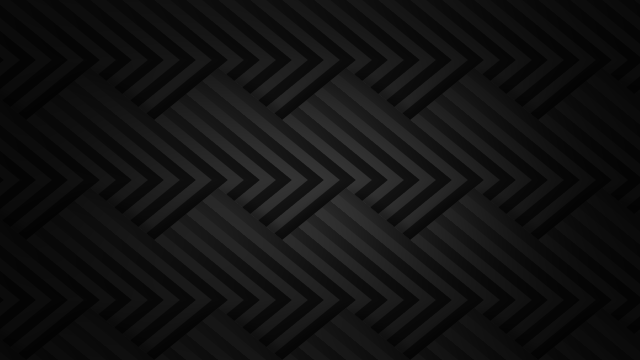
Write a Shadertoy shader that draws this background.

```glsl
// Tone of one chevron arm: a light band, then a dark band ending in a crisp edge
float armTone(float q, float darkTone, float blur) {
    float f = fract(q * 4.0);
    float edge = 0.25 - abs(fract(q * 4.0 - 0.25) - 0.5);
    float dark = smoothstep(-blur, blur, edge);
    float lightBand = 1.0 - 0.12 * f;
    float darkBand = darkTone * (1.25 - 0.35 * f);
    return mix(lightBand, darkBand, dark);
}

void mainImage(out vec4 fragColor, in vec2 fragCoord) {
    vec2 uv = fragCoord / iResolution.xy;
    float lean = 1.15;

    // Five woven blocks across, three rows down
    float x = uv.x * 5.0 - 2.78;
    float below = fract(0.5 - uv.y * 3.0);
    float above = 1.0 - below;
    float blur = 0.7 * length(vec2(20.0, 12.0 * lean) / iResolution.xy);

    // Zigzag seam where the next row overlaps the lower arms
    float wave = 0.5 - abs(fract(x + 0.5 * lean) - 0.5);
    float seam = below - (0.5 - wave / lean);
    float seamBlur = 3.0 / iResolution.y;

    // Lower arms sink into shadow beside the seam
    float lower = armTone(x + lean * below, 0.36, blur);
    float shadow = 1.0 - smoothstep(0.0, 0.16, -seam);
    lower *= 1.0 - 0.3 * shadow * smoothstep(0.0, 0.2, below);

    // Upper arms lose contrast away from the tips
    float fade = smoothstep(0.0, 0.8, above);
    float upper = armTone(x + lean * above, mix(0.36, 0.74, fade), blur);
    float tone = mix(lower, upper, smoothstep(-seamBlur, seamBlur, seam));

    // Central glow that wraps smoothly at the borders
    vec2 glow = 0.5 - 0.5 * cos(6.28319 * uv);
    float light = mix(0.045, 0.205, glow.x * mix(0.3, 1.0, glow.y));

    fragColor = vec4(vec3(tone * light), 1.0);
}
```
